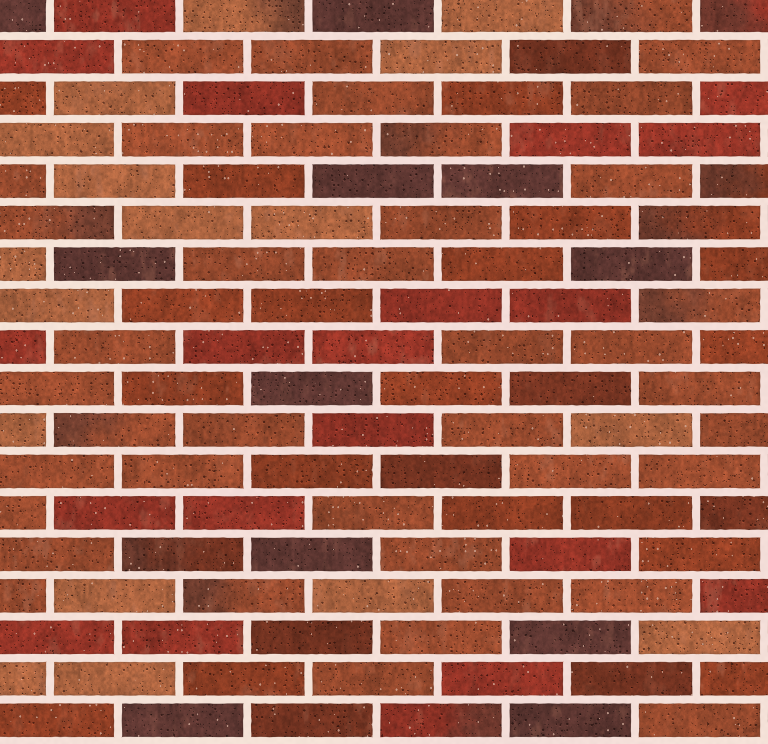
This texture is drawn by a Shadertoy shader. Its source:

```glsl
float hash(vec2 p) {
    vec3 q = fract(p.xyx * vec3(0.1031, 0.1030, 0.0973));
    q += dot(q, q.yzx + 33.33);
    return fract((q.x + q.y) * q.z);
}

float noise(vec2 p) {
    vec2 i = floor(p), f = fract(p);
    f = f * f * (3.0 - 2.0 * f);
    return mix(mix(hash(i), hash(i + vec2(1, 0)), f.x),
               mix(hash(i + vec2(0, 1)), hash(i + vec2(1, 1)), f.x), f.y);
}

float fbm(vec2 p) {
    float sum = 0.0, amplitude = 0.5;
    for (int i = 0; i < 4; i++) {
        sum += amplitude * noise(p);
        p = p * 2.03 + 17.3;
        amplitude *= 0.5;
    }
    return sum / 0.9375;
}

// Round spots, at most one per unit cell; share is the part of cells filled
float spots(vec2 p, float share) {
    vec2 cell = floor(p);
    vec2 centre = 0.3 + 0.4 * vec2(hash(cell + 3.7), hash(cell + 41.1));
    float radius = mix(0.13, 0.3, hash(cell + 71.9));
    float disc = 1.0 - smoothstep(0.4, 1.0, length(fract(p) - centre) / radius);
    return disc * step(hash(cell + 11.3), share);
}

// Fired clay tones, weighted by how often each occurs
vec3 clayColor(float pick) {
    if (pick < 0.34) return vec3(0.59, 0.29, 0.18);
    if (pick < 0.52) return vec3(0.55, 0.24, 0.14);
    if (pick < 0.62) return vec3(0.45, 0.20, 0.13);
    if (pick < 0.76) return vec3(0.57, 0.20, 0.15);
    if (pick < 0.91) return vec3(0.67, 0.39, 0.25);
    return vec3(0.36, 0.21, 0.19);
}

vec3 brickSurface(vec2 p, vec2 id, vec2 local) {
    vec2 q = p + 3.0 * vec2(hash(id + 5.1), hash(id + 9.2));
    vec3 color = clayColor(hash(id + 23.4));
    color *= 0.95 + 0.1 * hash(id + 61.0);

    // Smoky burn over one end of some bricks
    float side = hash(id + 83.0) < 0.5 ? local.x : 1.0 - local.x;
    float burn = smoothstep(0.7, 0.15, side + 0.6 * (fbm(q * 25.0) - 0.5));
    color = mix(color, vec3(0.38, 0.22, 0.18), 0.75 * burn * step(0.88, hash(id + 37.0)));

    // Blotches, vertical drag streaks and fine grain
    float blotch = fbm(q * vec2(38.0, 30.0)) - 0.5;
    float streak = noise(q * vec2(190.0, 22.0)) - 0.5;
    float grain = fbm(q * vec2(260.0, 220.0)) - 0.5;
    color *= 1.0 + 0.26 * blotch + 0.10 * streak + 0.38 * grain;
    float chalk = smoothstep(0.55, 0.8, fbm(q * vec2(70.0, 35.0) + 8.0));
    color = mix(color, vec3(0.72, 0.47, 0.37), 0.35 * chalk * hash(id + 47.0));

    // Pits with a lit lower rim, then pale mineral flecks
    float pitShare = mix(0.12, 0.4, hash(id + 19.0));
    vec2 pitPos = q * vec2(125.0, 140.0);
    float pit = spots(pitPos, pitShare);
    float rim = spots(pitPos + vec2(0.08, 0.2), pitShare);
    color *= 1.0 + 0.16 * rim * (1.0 - pit);
    color = mix(color, color * vec3(0.50, 0.43, 0.42), 0.85 * pit);
    color *= 1.0 - 0.35 * spots(q * 230.0 + 31.0, 0.22);
    float fleck = spots(q * vec2(150.0, 130.0) + 57.0, mix(0.01, 0.1, hash(id + 29.0)));
    return mix(color, vec3(0.84, 0.69, 0.62), 0.75 * fleck);
}

void mainImage(out vec4 fragColor, in vec2 fragCoord) {
    vec2 p = fragCoord / iResolution.y;
    float pixel = 1.0 / iResolution.y;

    // Running bond, rows counted from the top
    vec2 pitch = vec2(0.1737, 0.05574);
    vec2 grid = vec2(p.x, 1.0 - p.y) / pitch + vec2(0.0, 0.132);
    grid.x += mod(floor(grid.y), 2.0) > 0.5 ? 0.087 : 0.613;
    vec2 id = floor(grid), local = fract(grid);

    // Signed distance to the brick edge, slightly rough
    vec2 edge = (abs(local - 0.5) - 0.5) * pitch + 0.0054;
    float dist = max(edge.x, edge.y) + 0.0008 * (noise(p * 160.0) - 0.5);
    float mask = 1.0 - smoothstep(-0.7 * pixel, 0.7 * pixel, dist);

    // Mortar drifts between pink and cream
    vec3 mortar = mix(vec3(0.955, 0.87, 0.85), vec3(0.96, 0.89, 0.845),
                      smoothstep(0.3, 0.7, noise(p * 3.0 + 2.0)));
    mortar *= 0.99 + 0.02 * noise(p * 200.0);

    vec3 brick = brickSurface(p, id, local);
    brick *= 1.0 - 0.12 * smoothstep(-0.0025, 0.0, dist);
    fragColor = vec4(mix(mortar, brick, mask), 1.0);
}
```
